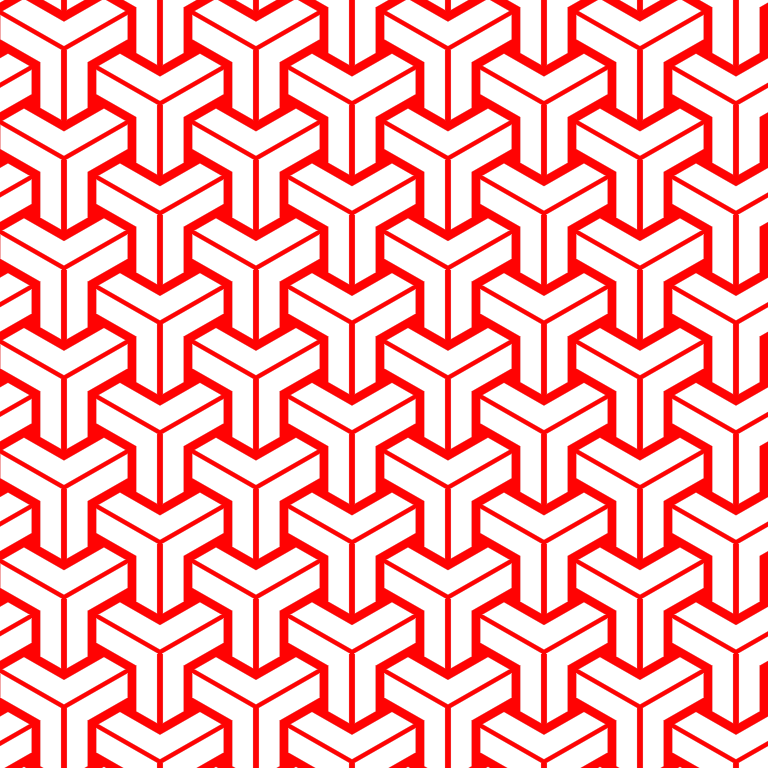
Give the GLSL for this pattern, as a three.js fragment shader.

```glsl
// Interlocking three-armed isometric blocks, white faces parted by red lines.
varying vec2 vUv;

// Signed distance to the white faces of one block; the cell is 1 wide.
float blockFaces(vec2 q) {
  q.x = abs(q.x);
  // Fold the three arms onto one: distance along and across it.
  bool lowerArm = q.y < -q.x * 0.57735;
  float along = lowerArm ? -q.y : dot(q, vec2(0.866025, 0.5));
  float across = lowerArm ? q.x : abs(dot(q, vec2(-0.5, 0.866025)));
  float side = across - 0.1234;
  float tip = (along + across * 0.57735 - 0.383) * 0.866025;
  float ridge = (lowerArm ? 0.0151 : 0.0115) - across;
  return max(max(side, tip), ridge);
}

void main() {
  // Four columns and seven rows, with a second set shifted by half a cell.
  vec2 p = (vUv - vec2(0.0833, 0.9366)) * vec2(4.0, 7.0);
  float d = 1.0;
  for (int i = 0; i < 2; i++) {
    vec2 shifted = p + 0.5 * float(i);
    // Blocks are taller than a cell, so test the one below and the one above.
    for (int j = 0; j < 2; j++) {
      vec2 q = vec2(fract(shifted.x + 0.5) - 0.5, fract(shifted.y) - float(j));
      d = min(d, blockFaces(q * vec2(1.0, 0.57735)));
    }
  }

  // Smooth edges, slightly darker where the two colours blend.
  float soft = 4.0 * fwidth(vUv.x) * 0.75;
  float line = smoothstep(-soft, soft, d);
  vec3 color = mix(vec3(1.0), vec3(1.0, 0.01, 0.01), line);
  color -= 0.26 * line * (1.0 - line);
  gl_FragColor = vec4(color, 1.0);
}
```
